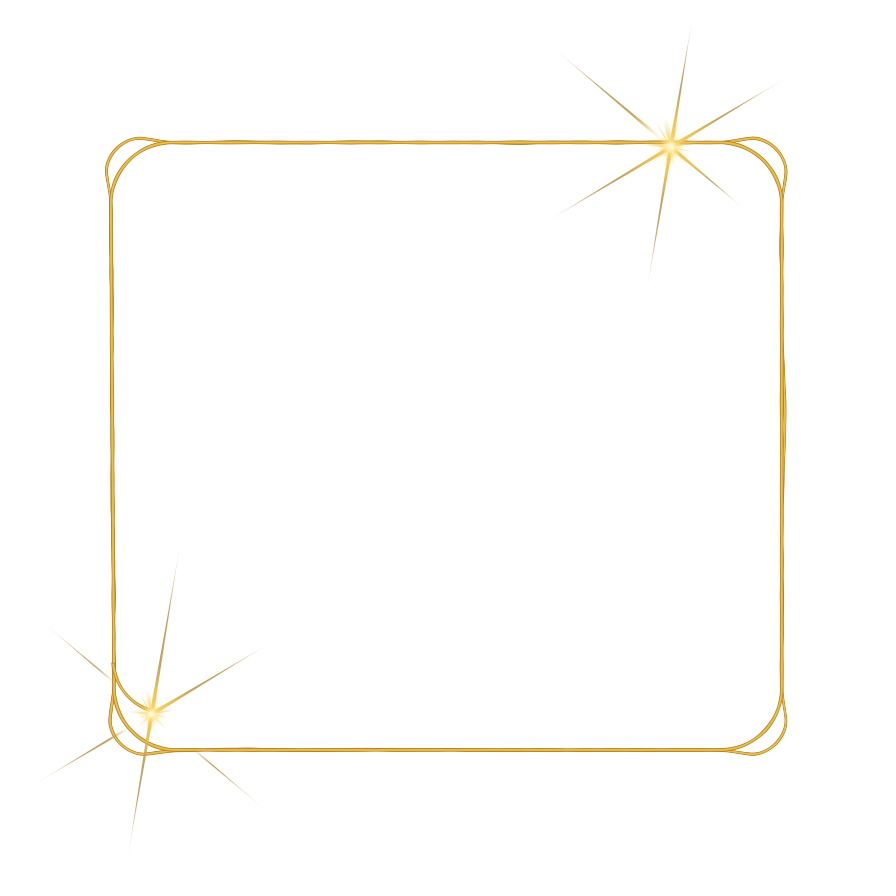
Give the GLSL for this background, as a WebGL 1 fragment shader.

```glsl
precision highp float;
// A thin hand-drawn golden frame with looped corners and two sparkling stars on white.

uniform vec2 u_resolution;

const vec3 PAPER = vec3(1.0);
const vec3 GOLD_EDGE = vec3(0.68, 0.48, 0.13);
const vec3 GOLD_CORE = vec3(0.93, 0.75, 0.28);
const vec3 RAY_TAN = vec3(0.74, 0.59, 0.32);
const vec3 GLOW_YELLOW = vec3(1.0, 0.87, 0.45);

const vec2 FRAME_CENTER = vec2(0.499, 0.502);
const vec2 FRAME_HALF = vec2(0.3735, 0.339);
const float FRAME_LEAN = 0.0066;
const float INNER_RADIUS = 0.069;
const float OUTER_RADIUS = 0.036;
const float CORNER_BULGE = 0.0052;
const float STRAND_HALF = 0.0020;
const float WOBBLE = 0.0018;

const vec2 HOOK_CENTER = vec2(0.1862, 0.2643);
const float HOOK_RADIUS = 0.060;

const vec2 TOP_STAR = vec2(0.7487, 0.8359);
const vec2 LOW_STAR = vec2(0.1693, 0.2031);
const vec3 RAY_ANGLES = vec3(1.405, 0.54, -0.70);
const float RAY_HALF = 0.0022;
const float BURST_RADIUS = 0.036;

vec2 gradientAt(vec2 cell) {
  float h = fract(sin(dot(cell, vec2(127.1, 311.7))) * 43758.5);
  return vec2(cos(6.2832 * h), sin(6.2832 * h));
}

float gradientNoise(vec2 p) {
  vec2 i = floor(p), f = fract(p);
  vec2 u = f * f * f * (f * (f * 6.0 - 15.0) + 10.0);
  float a = dot(gradientAt(i), f);
  float b = dot(gradientAt(i + vec2(1.0, 0.0)), f - vec2(1.0, 0.0));
  float c = dot(gradientAt(i + vec2(0.0, 1.0)), f - vec2(0.0, 1.0));
  float d = dot(gradientAt(i + 1.0), f - 1.0);
  return mix(mix(a, b, u.x), mix(c, d, u.x), u.y);
}

float roundedBox(vec2 p, vec2 halfSize, float radius) {
  vec2 q = abs(p) - halfSize + radius;
  return length(max(q, 0.0)) + min(max(q.x, q.y), 0.0) - radius;
}

// Blends one gold strand, bright along its middle, over the colour.
vec3 drawStrand(vec3 color, float d, float halfWidth, float px) {
  float cover = 1.0 - smoothstep(halfWidth - 0.6 * px, halfWidth + 0.6 * px, abs(d));
  float shine = 1.0 - smoothstep(0.15 * halfWidth, halfWidth, abs(d));
  return mix(color, mix(GOLD_EDGE, GOLD_CORE, shine), cover);
}

vec3 drawFrame(vec3 color, vec2 uv, float px) {
  vec2 p = uv - FRAME_CENTER;
  p.x += FRAME_LEAN * p.y * (1.0 - smoothstep(-0.3, 0.3, p.x));
  float wave = gradientNoise(uv * 13.0);
  float width = STRAND_HALF * (1.0 + 0.3 * gradientNoise(uv * 37.0));

  // The outer strand loops out at the corners and swells along the right side.
  float corner = 1.0 - smoothstep(0.025, 0.072, length(abs(p) - FRAME_HALF));
  float side = (1.0 - smoothstep(0.0, 0.13, abs(uv.y - 0.54))) * step(0.3, p.x);
  float offset = CORNER_BULGE * corner + 0.0035 * side + WOBBLE * wave * (1.0 - corner);
  float outer = roundedBox(p, FRAME_HALF, OUTER_RADIUS) - offset;
  float inner = roundedBox(p, FRAME_HALF, INNER_RADIUS);
  color = drawStrand(color, outer, width * 0.85, px);
  color = drawStrand(color, inner, width, px);

  // A short hook joins the left side to the lower star.
  vec2 h = uv - HOOK_CENTER;
  float hook = abs(length(h) - HOOK_RADIUS);
  hook = max(hook, max(h.x + 0.018, h.y + 0.006));
  return drawStrand(color, hook, width * 0.9, px);
}

// One tapering ray; start is the fraction of its length where it appears.
float ray(vec2 p, float angle, float len, float start, float px) {
  vec2 axis = vec2(cos(angle), sin(angle));
  float t = dot(p, axis) / len;
  float d = abs(axis.x * p.y - axis.y * p.x);
  float halfWidth = RAY_HALF * max(1.0 - t, 0.0) * (1.0 - 0.5 * t);
  float cover = clamp((halfWidth - d) / px + 0.5, 0.0, 1.0);
  float fade = (1.0 - smoothstep(0.5, 1.0, t)) * smoothstep(start - 0.12, start + 0.12, t + 0.12);
  return step(0.0, t) * cover * fade;
}

vec3 drawStar(vec3 color, vec2 p, vec3 ahead, vec3 behind, vec3 startAhead, vec3 startBehind, float size, float px) {
  float rays = 0.0;
  for (int i = 0; i < 3; i++) {
    rays = max(rays, ray(p, RAY_ANGLES[i], ahead[i], startAhead[i], px));
    rays = max(rays, ray(p, RAY_ANGLES[i] + 3.14159, behind[i], startBehind[i], px));
  }
  float r = length(p) / size;
  color = mix(color, mix(GOLD_CORE, RAY_TAN, smoothstep(0.02, 0.07, r)), 0.9 * rays);

  // Ragged burst of short spikes around a soft glow and a white heart.
  vec2 dir = p / max(length(p), 0.0001);
  float spikes = smoothstep(-0.1, 0.45, gradientNoise(dir * 6.0 + 3.7));
  float reach = BURST_RADIUS * (0.35 + 0.65 * spikes);
  float burst = 1.0 - smoothstep(0.1 * reach, reach, r);
  color = mix(color, mix(GLOW_YELLOW, GOLD_CORE, 0.5 * spikes), 0.75 * burst);
  color = mix(color, GLOW_YELLOW, 0.7 * exp(-r * r / 0.00012));
  return mix(color, vec3(1.0, 0.99, 0.88), exp(-r * r / 0.00003));
}

void main() {
  float shortSide = min(u_resolution.x, u_resolution.y);
  float px = 1.0 / shortSide;
  vec2 uv = (gl_FragCoord.xy - 0.5 * u_resolution) * px + 0.5;
  vec3 color = drawFrame(PAPER, uv, px);
  color = drawStar(color, uv - TOP_STAR, vec3(0.151, 0.157, 0.112), vec3(0.168, 0.170, 0.180),
    vec3(0.0), vec3(0.0, 0.0, 0.3), 1.0, px);
  color = drawStar(color, uv - LOW_STAR, vec3(0.203, 0.163, 0.174), vec3(0.170, 0.157, 0.162),
    vec3(0.0, 0.0, 0.55), vec3(0.0, 0.4, 0.55), 0.85, px);
  gl_FragColor = vec4(color, 1.0);
}
```
